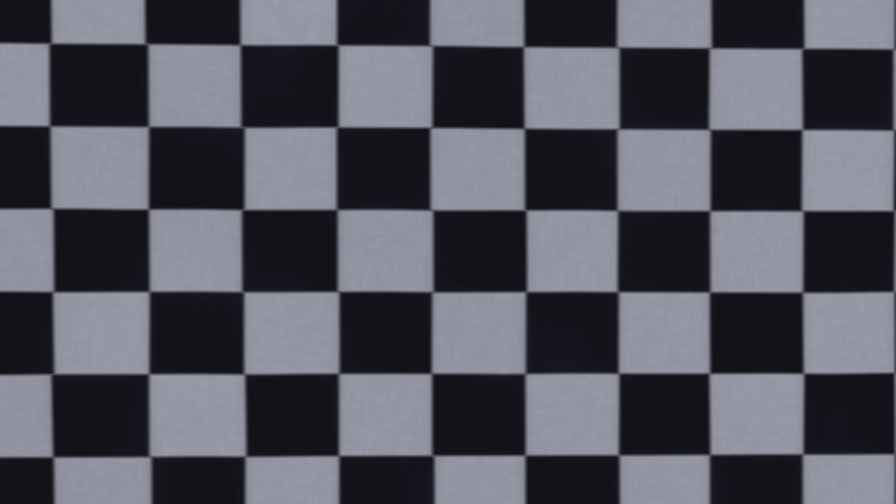
A WebGL 1 fragment shader for this pattern:

```glsl
precision highp float;
// Woven checkerboard cloth: pale grey and near-black cells on a slightly skewed grid.
// Each cell edge is a signed distance; the product of the two axes gives the checker.
// Hashes shift and lean the upright seams row by row, and noise adds weave and fading.

uniform vec2 u_resolution;

#define LIGHT vec3(0.580, 0.590, 0.640)
#define DARK vec3(0.077, 0.068, 0.098)
#define DARK_BLUE vec3(0.092, 0.090, 0.132)
#define CELL_WIDTH 0.1073          // share of canvas width, at the left
#define CELL_HEIGHT vec2(0.1644, 0.1606) // share of height, left and right
#define FIRST_SEAM vec3(0.0586, 0.0857, 0.0984) // upright x; level y left, right
#define SEAM_SOFTNESS vec2(0.036, 0.031)
#define SEAM_JITTER 0.036
#define SEAM_LEAN 0.022
#define WEAVE 0.016

float hash(vec2 p) {
  p = fract(p * vec2(0.1031, 0.1137));
  p += dot(p, p.yx + 33.33);
  return fract((p.x + p.y) * p.x * 57.31);
}

float noise(vec2 p) {
  vec2 i = floor(p);
  vec2 f = fract(p);
  f = f * f * (3.0 - 2.0 * f);
  float low = mix(hash(i), hash(i + vec2(1.0, 0.0)), f.x);
  float high = mix(hash(i + vec2(0.0, 1.0)), hash(i + vec2(1.0, 1.0)), f.x);
  return mix(low, high, f.y);
}

// Canvas position (y downwards) to cell coordinates, with slight skew and taper.
vec2 clothGrid(vec2 p) {
  float x = p.x - 0.0055 * (p.y - 0.5) * (1.0 - p.x);
  float column = (x - FIRST_SEAM.x) / CELL_WIDTH;
  column += 0.0032 * column * column;
  float row = (p.y - mix(FIRST_SEAM.y, FIRST_SEAM.z, p.x))
            / mix(CELL_HEIGHT.x, CELL_HEIGHT.y, p.x);
  row += 0.012 * (noise(vec2(p.x * 14.0, p.y * 5.0) + 20.0) - 0.5);
  return vec2(column, row);
}

// Signed distance to the nearest seam on each axis.
vec2 seamDistance(vec2 grid, vec2 seam) {
  vec2 d = grid - seam;
  vec2 key = vec2(seam.x, floor(grid.y)) + 17.0;
  d.x -= SEAM_JITTER * (hash(key) - 0.5);
  d.x -= SEAM_LEAN * (hash(key + 40.0) - 0.5) * (fract(grid.y) - 0.5);
  return d;
}

void main() {
  vec2 uv = gl_FragCoord.xy / u_resolution;
  vec2 p = vec2(uv.x, 1.0 - uv.y);
  vec2 grid = clothGrid(p);
  vec2 seam = floor(grid + 0.5);
  vec2 d = seamDistance(grid, seam);

  // Smooth checker: -1 in dark cells, +1 in light ones.
  vec2 pixel = 1.0 / (u_resolution * vec2(CELL_WIDTH, CELL_HEIGHT.x));
  vec2 soft = max(SEAM_SOFTNESS, pixel);
  vec2 side = 2.0 * smoothstep(-soft, soft, d) - 1.0;
  float parity = 1.0 - 2.0 * mod(seam.x + seam.y, 2.0);
  float lightness = 0.5 - 0.5 * side.x * side.y * parity;

  // Fine threads, broad shading and a small tone change per cell.
  vec2 cloth = p * vec2(16.0, 9.0);
  float threads = noise(cloth * vec2(5.0, 26.0)) + noise(cloth * vec2(22.0, 7.0)) - 1.0;
  float shade = noise(cloth * 0.35 + 5.0) - 0.5;
  float cellTone = hash(floor(grid) + 31.0) - 0.5;
  vec3 light = LIGHT + WEAVE * threads + 0.02 * shade + 0.012 * cellTone;
  light *= 1.0 - 0.05 * exp(-pow(d.x / 0.07, 2.0));

  // Dark cells turn bluer near the seams and in faded patches.
  float rim = exp(-min(abs(d.x), abs(d.y)) / 0.08);
  float fade = noise(cloth * 0.8 + 60.0);
  float blueness = smoothstep(0.4, 0.9, 0.65 * fade + 0.5 * rim);
  vec3 dark = mix(DARK, DARK_BLUE, blueness) + 0.3 * WEAVE * threads;

  gl_FragColor = vec4(mix(dark, light, lightness), 1.0);
}
```
